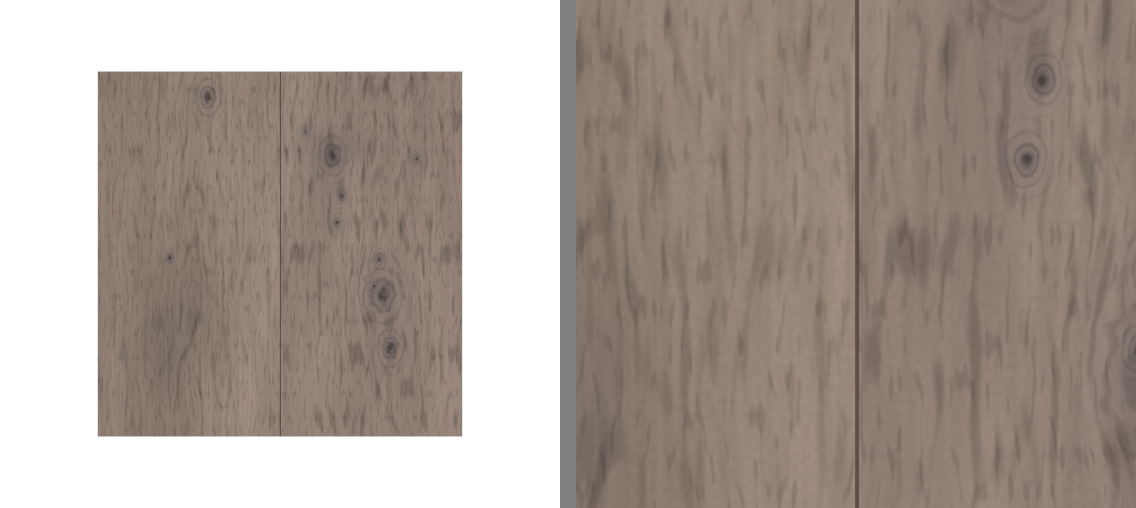
Left, the full canvas; right, a detail of the centre.
A WebGL 1 fragment shader for this texture:

```glsl
precision highp float;
// Two grey-brown oak planks side by side, with knots, centred on a white margin.
uniform vec2 u_resolution;

vec2 gradientAt(vec2 cell) {
  float angle = 6.2832 * fract(sin(dot(cell, vec2(127.1, 311.7))) * 4375.85);
  return vec2(cos(angle), sin(angle));
}

// Gradient noise, about -0.7 to 0.7
float noise(vec2 p) {
  vec2 i = floor(p), f = fract(p);
  vec2 w = f * f * f * (f * (f * 6.0 - 15.0) + 10.0);
  vec2 e = vec2(1.0, 0.0);
  float low = mix(dot(gradientAt(i), f), dot(gradientAt(i + e), f - e), w.x);
  float high = mix(dot(gradientAt(i + e.yx), f - e.yx),
                   dot(gradientAt(i + 1.0), f - 1.0), w.x);
  return mix(low, high, w.y);
}

// A knot pushes the grain aside; stain holds its halo, rings and dark core
void addKnot(vec2 p, vec2 centre, float radius, inout float bend, inout vec3 stain) {
  vec2 d = p - centre;
  d += radius * 0.6 * vec2(noise(p * 45.0), noise(p * 45.0 + 19.0));
  float q = dot(d * d, vec2(1.0, 0.5)) / (radius * radius);
  float halo = exp(-q * 0.13);
  bend -= d.x * 0.75 * halo;
  stain.x += halo;
  stain.y += halo * smoothstep(0.1, 0.9, sin(sqrt(q) * 5.5));
  stain.z += exp(-q * 1.6) * (0.75 + 0.6 * noise(p * 130.0));
}

// Dark lines of the arched figure around a plank's heart
float archedFigure(vec2 p, float heart) {
  float across = p.x - heart + 0.025 * noise(vec2(p.y * 5.0, heart * 40.0));
  float rings = 105.0 * sqrt(across * across + 0.0003) + 20.0 * p.y;
  float line = smoothstep(0.3, 1.0, sin(rings * 1.6 + 2.5 * noise(p * vec2(22.0, 8.0))));
  float broken = smoothstep(-0.2, 0.35, noise(p * vec2(35.0, 13.0) + 7.0));
  return line * broken * exp(-across * across * 130.0);
}

vec3 oak(vec2 p) {
  float right = step(0.501, p.x);
  float bend = 0.012 * noise(p * vec2(6.0, 5.0) + 31.0 * right)
             + 0.004 * right * noise(p * vec2(18.0, 16.0));
  vec3 stain = vec3(0.0);

  // Main knots
  addKnot(p, vec2(0.302, 0.930), 0.014, bend, stain);
  addKnot(p, vec2(0.644, 0.770), 0.015, bend, stain);
  addKnot(p, vec2(0.782, 0.386), 0.021, bend, stain);
  addKnot(p, vec2(0.802, 0.242), 0.014, bend, stain);

  // Pin knots scattered over the right plank, and one on the left
  for (int k = 0; k < 7; k++) {
    float n = float(k);
    vec2 spot = vec2(0.57 + 0.32 * fract(n * 0.317), 0.834 - 0.45 * fract(n * 0.387));
    spot = mix(spot, vec2(0.198, 0.490), step(5.5, n));
    addKnot(p, spot, 0.005 + 0.003 * fract(n * 0.43), bend, stain);
  }

  // Broad tone: warm bands, smoky patches
  vec2 g = vec2(p.x + bend, p.y);
  float tone = 0.5 + 0.5 * noise(g * vec2(9.0, 1.6) + 13.0 * right)
             + 0.35 * noise(g * vec2(28.0, 2.5) + 5.0);
  tone += mix(0.4 * smoothstep(0.1, 0.4, p.x) - 0.15, 0.1, right);
  vec3 color = mix(vec3(0.53, 0.465, 0.42), vec3(0.61, 0.54, 0.485), clamp(tone, 0.0, 1.0));
  color = mix(color, color * vec3(0.99, 0.985, 1.01), right);
  vec2 smoke = (p - vec2(0.17 + 0.12 * p.y, 0.24)) / vec2(0.11, 0.27);
  float smoky = exp(-dot(smoke, smoke)) * (0.75 + 0.7 * noise(p * vec2(9.0, 5.0)));
  vec2 cloud = (p - vec2(0.64, 0.79)) / vec2(0.09, 0.05);
  smoky += 0.55 * exp(-dot(cloud, cloud));
  color = mix(color, vec3(0.45, 0.41, 0.385), clamp(smoky, 0.0, 1.0) * 0.75);

  // Grain: fine streaks, long strokes and short pores
  float streak = noise(g * vec2(mix(115.0, 85.0, right), 5.0));
  float stroke = smoothstep(0.08, 0.45, noise(g * vec2(mix(80.0, 62.0, right), 11.0) + 40.0));
  float pore = smoothstep(0.12, 0.45, noise(g * vec2(150.0, 30.0) + 90.0));
  color *= 1.0 + 0.07 * streak + 0.04 * noise(p * 160.0);
  color *= 1.0 - mix(0.09, 0.15, right) * stroke - 0.10 * pore;
  color *= 1.0 - 0.14 * archedFigure(g, mix(0.27, 0.79, right));

  // Knot stains
  color = mix(color, vec3(0.44, 0.41, 0.40), 0.4 * min(stain.x, 1.0));
  color *= 1.0 - 0.16 * min(stain.y, 1.0);
  return mix(color, vec3(0.24, 0.215, 0.225), 0.85 * clamp(stain.z, 0.0, 1.0));
}

void main() {
  // The wood fills the unit square; the white margin closes the tile
  vec2 p = gl_FragCoord.xy / u_resolution * vec2(1.536, 1.392) - vec2(0.268, 0.196);
  float pixel = 1.392 / u_resolution.y;
  vec3 color = oak(p);

  // Joint between the planks
  float joint = 1.0 - smoothstep(-0.5, 0.5, (abs(p.x - 0.501) - 0.0017) / pixel);
  color = mix(color, vec3(0.33, 0.27, 0.235), 0.85 * joint);

  vec2 edge = abs(p - 0.5) - 0.5;
  float outside = smoothstep(-0.5, 0.5, max(edge.x, edge.y) / pixel);
  gl_FragColor = vec4(mix(color, vec3(1.0), outside), 1.0);
}
```
